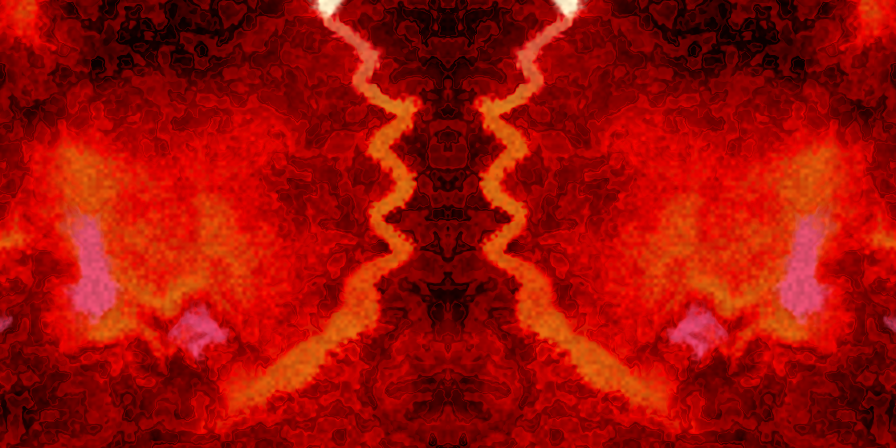
This background is drawn by a Shadertoy shader. Its source:

```glsl
const vec3 PINK = vec3(0.87, 0.29, 0.48);
const vec3 WHITE_HOT = vec3(1.0, 0.93, 0.78);
// Colours by heat: each step is one unit
const vec3 RAMP[7] = vec3[7](
    vec3(0.05, 0.0, 0.0), vec3(0.24, 0.0, 0.0), vec3(0.44, 0.0, 0.0),
    vec3(0.62, 0.0, 0.0), vec3(0.88, 0.01, 0.0), vec3(0.86, 0.28, 0.03),
    vec3(0.84, 0.46, 0.08));
const float BASE_HEAT = 2.65;
const float CLOUD_WARP = 0.17;
const float VEIN_WARP = 0.055;
const float VEIN_HEAT = 5.1;
const float BUBBLE_SCALE = 36.0;
const float GRAIN_SCALE = 110.0;
// Soft sources: distance from the axis, height, radius, heat
const vec4 HOT[10] = vec4[10](
    vec4(0.62, 0.46, 0.30, 1.30), vec4(0.80, 0.65, 0.11, 1.60),
    vec4(0.80, 0.45, 0.12, 1.50), vec4(0.76, 0.26, 0.08, 1.60),
    vec4(0.62, 0.32, 0.09, 1.00), vec4(1.00, 0.44, 0.05, 2.10),
    vec4(0.95, 0.98, 0.11, 2.20), vec4(0.47, 0.70, 0.13, 0.60),
    vec4(0.46, 0.10, 0.05, 1.20), vec4(0.47, 0.45, 0.14, 0.80));
const vec4 COLD[10] = vec4[10](
    vec4(0.00, 0.92, 0.23, -1.30), vec4(0.00, 0.50, 0.15, -1.20),
    vec4(0.72, 0.90, 0.16, -1.40), vec4(0.49, 0.92, 0.16, -1.10),
    vec4(0.97, 0.79, 0.12, -1.20), vec4(0.97, 0.13, 0.14, -1.40),
    vec4(0.68, 0.00, 0.15, -1.40), vec4(0.00, 0.00, 0.10, -1.50),
    vec4(0.06, 0.36, 0.09, -0.60), vec4(0.00, 0.70, 0.11, -0.70));
const vec3 PINK_SPOTS[4] = vec3[4](
    vec3(0.79, 0.46, 0.075), vec3(0.79, 0.36, 0.06),
    vec3(0.58, 0.23, 0.045), vec3(1.00, 0.31, 0.03));

float hash(vec2 p) {
    vec3 q = fract(p.xyx * 0.1031);
    q += dot(q, q.yzx + 33.33);
    return fract((q.x + q.y) * q.z);
}

float noise(vec2 p) {
    vec2 i = floor(p), f = fract(p);
    f = f * f * (3.0 - 2.0 * f);
    return mix(mix(hash(i), hash(i + vec2(1, 0)), f.x),
               mix(hash(i + vec2(0, 1)), hash(i + vec2(1, 1)), f.x), f.y);
}

float fbm(vec2 p) {
    float sum = 0.0, amp = 0.5;
    for (int i = 0; i < 5; i++) {
        sum += amp * noise(p);
        p = mat2(1.6, 1.2, -1.2, 1.6) * p + 7.3;
        amp *= 0.5;
    }
    return sum;
}

float glow(vec2 p, vec2 centre, float radius) {
    vec2 d = (p - centre) / radius;
    return exp(-dot(d, d));
}

// Bright blobs with thin curling outlines in the gaps
float bubbles(vec2 p) {
    float n = 0.75 * noise(p) + 0.25 * noise(1.9 * p + 13.0);
    float body = smoothstep(0.50, 0.58, n);
    float curl = 1.0 - smoothstep(0.02, 0.06, abs(n - 0.38));
    float core = smoothstep(0.66, 0.72, n);
    return 1.2 * body + 0.7 * curl - 0.5 * core - 0.75;
}

float veinCentre(float y) {
    float lower = 1.82 * pow(max(0.45 - y, 0.0), 1.6);
    float upper = 0.62 * max(y - 0.75, 0.0);
    float sway = 0.028 * smoothstep(0.2, 0.45, y) * (1.0 - 0.6 * smoothstep(0.8, 1.0, y));
    return 0.125 + lower + upper - sway * cos(6.2832 * (y - 0.74) / 0.15);
}

void mainImage(out vec4 fragColor, in vec2 fragCoord) {
    // Mirror about the vertical axis
    vec2 p = (fragCoord - vec2(0.5 * iResolution.x, 0.0)) / iResolution.y;
    p.x = abs(p.x);
    vec2 grain = vec2(noise(p * GRAIN_SCALE), noise(p * GRAIN_SCALE + 31.0)) - 0.5;
    vec2 warp = vec2(fbm(p * 8.0), fbm(p * 8.0 + 41.7)) - 0.48;
    vec2 q = p + CLOUD_WARP * warp + 0.012 * grain;
    // Cloud heat with zigzag folds low down
    float heat = BASE_HEAT;
    for (int i = 0; i < 10; i++)
        heat += HOT[i].w * glow(q, HOT[i].xy, HOT[i].z)
              + COLD[i].w * glow(q, COLD[i].xy, COLD[i].z);
    float folds = fbm(q * 9.0 + 2.0 * warp);
    float zigzag = abs(fract(q.x / 0.16) - 0.5);
    float bands = sin(55.0 * (q.y - 0.35 * q.x + 0.12 * zigzag));
    heat += (folds - 0.48) * (2.2 - 1.0 * glow(p, vec2(0.50, 0.50), 0.16));
    heat += 0.75 * bands * glow(p, vec2(0.62, 0.25), 0.16);
    // Bubbles fade out where the cloud is hot
    float cool = 1.0 - smoothstep(3.1, 4.1, heat);
    cool *= 1.4 - 0.5 * smoothstep(1.0, 2.6, heat);
    heat += cool * bubbles((p + 0.05 * warp) * BUBBLE_SCALE + 0.3 * grain);
    // Winding vein, its swellings and its halo
    vec2 v = p + VEIN_WARP * warp + 0.014 * grain;
    float slope = (veinCentre(v.y + 0.005) - veinCentre(v.y - 0.005)) / 0.01;
    float d = abs(v.x - veinCentre(v.y)) / sqrt(1.0 + slope * slope);
    float width = 0.012 + 0.008 * smoothstep(0.32, 0.45, p.y) - 0.004 * smoothstep(0.72, 0.85, p.y)
        + 0.040 * glow(p, vec2(0.195, 0.32), 0.065) + 0.038 * glow(p, vec2(0.335, 0.175), 0.065);
    float vein = (1.0 - smoothstep(0.5 * width, 1.6 * width, d)) * smoothstep(0.08, 0.15, p.y);
    heat += 0.8 * exp(-d * d / 0.004);
    float veinHeat = VEIN_HEAT + 0.4 * smoothstep(0.35, 0.5, p.y) + 1.8 * (folds - 0.5);
    heat = mix(heat, veinHeat, vein) + 0.6 * grain.x;
    vec3 colour = RAMP[0];
    for (int i = 1; i < 7; i++)
        colour = mix(colour, RAMP[i], clamp(heat - float(i - 1), 0.0, 1.0));
    // Pink hearts and the white-hot source
    float pink = 0.0;
    for (int i = 0; i < 4; i++)
        pink += glow(q, PINK_SPOTS[i].xy, PINK_SPOTS[i].z);
    pink = smoothstep(0.35, 0.95, pink + 1.2 * (folds - 0.5));
    pink = max(pink, 0.5 * vein * smoothstep(0.72, 0.9, p.y));
    colour = mix(colour, PINK, 0.85 * pink);
    float source = glow(v, vec2(0.275, 1.0), 0.038);
    colour = mix(colour, WHITE_HOT, smoothstep(0.2, 0.8, source));
    fragColor = vec4(clamp(colour * (1.0 + 0.2 * grain.y), 0.0, 1.0), 1.0);
}
```
